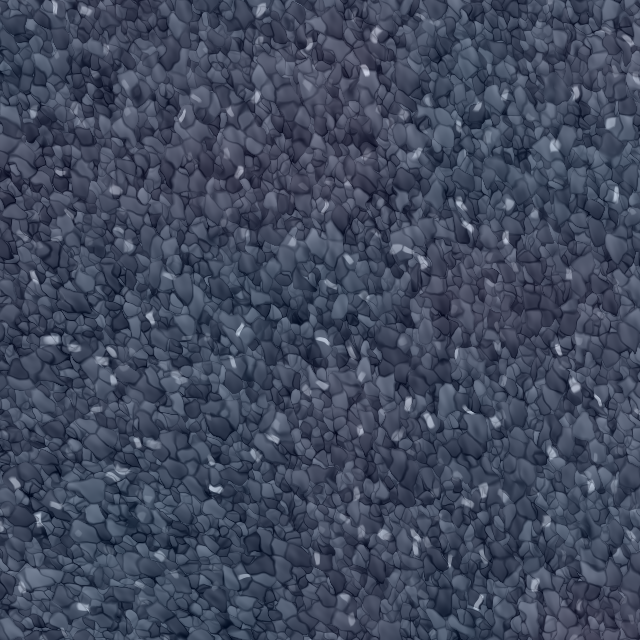
This texture is drawn by a Shadertoy shader. Its source:

```glsl
// Blue-grey crushed stone: two sizes of soft, elongated cellular grains with
// dark gaps, faint streaks and sparse pale chips. The grains lie flatter in
// the lower left corner and stand steeper towards the right.

const vec3  STONE_COLOUR   = vec3(0.288, 0.317, 0.396);
const vec3  TEAL_SHIFT     = vec3(-0.036, 0.006, 0.004);
const vec3  CHIP_TINT      = vec3(1.0, 1.0, 0.97);
const float COARSE_CELLS   = 37.0;
const float FINE_CELLS     = 61.0;
const float CHIP_CELLS     = 27.0;
const float COARSE_SHARE   = 0.42;
const float CHIP_SHARE     = 0.34;
const float FLAT_ANGLE     = 2.50;
const float STEEP_ANGLE    = 1.88;
const float ANGLE_SPREAD   = 1.3;
const float TONE_CONTRAST  = 0.18;
const float RELIEF         = 0.085;
const float GAP_DEPTH      = 0.15;
const float GAP_WIDTH      = 0.23;
const float STREAK_DEPTH   = 0.11;
const float BLEND_SHARPNESS = 26.0;
const vec2  LIGHT          = vec2(-0.35, 0.94);

struct Grains { float tone; float relief; float cover; float gap; };

vec3 hash3(vec2 p) {
    vec3 q = fract(p.xyx * vec3(0.1031, 0.1030, 0.0973));
    q += dot(q, q.yxz + 33.33);
    return fract((q.xxy + q.yzz) * q.zyx);
}

// Smooth value noise, two independent channels.
vec2 noise2(vec2 p) {
    vec2 i = floor(p), f = fract(p);
    f = f * f * (3.0 - 2.0 * f);
    vec2 low  = mix(hash3(i).xy, hash3(i + vec2(1, 0)).xy, f.x);
    vec2 high = mix(hash3(i + vec2(0, 1)).xy, hash3(i + vec2(1, 1)).xy, f.x);
    return mix(low, high, f.y);
}

// Coordinates along (x) and across (y) a direction.
vec2 alongAcross(vec2 p, float angle) {
    float c = cos(angle), s = sin(angle);
    return vec2(c * p.x + s * p.y, c * p.y - s * p.x);
}

// 0 in the flat-lying lower left, 1 in the steep remainder.
float steepness(vec2 uv) {
    return smoothstep(0.3, 0.8, uv.x + 0.62 * uv.y);
}

float lieAngle(vec2 uv) {
    return mix(FLAT_ANGLE, STEEP_ANGLE, steepness(uv));
}

// Anisotropic cellular pattern; grain properties blend softly at the borders.
Grains grainLayer(vec2 uv, float cells, float seed) {
    vec2 p = uv * cells, home = floor(p);
    float nearest = 9.0, second = 9.0, total = 1e-6;
    vec3 sum = vec3(0.0);
    for (int y = -2; y <= 2; y++)
    for (int x = -2; x <= 2; x++) {
        vec2 cell = home + vec2(x, y);
        vec3 place = hash3(cell + seed);
        vec3 kind = hash3(cell + seed + 57.0);
        vec2 offset = p - cell - place.xy;
        float angle = lieAngle(cell / cells) + ANGLE_SPREAD * (place.z - 0.5);
        vec2 q = alongAcross(offset, angle) * vec2(0.76, 1.25);
        float d = mix(length(q), max(abs(q.x), abs(q.y)), 0.4);
        d *= mix(0.82, 1.25, kind.y);
        second = min(second, max(nearest, d));
        nearest = min(nearest, d);
        float weight = exp(-BLEND_SHARPNESS * d * d);
        sum += weight * vec3(kind.x, dot(offset, LIGHT), step(kind.z, COARSE_SHARE));
        total += weight;
    }
    sum /= total;
    float gap = 1.0 - smoothstep(0.0, GAP_WIDTH, second - nearest);
    return Grains(sum.x, sum.y, sum.z, gap);
}

// Brightness added by sparse angular chips.
float paleChips(vec2 uv) {
    vec2 p = uv * CHIP_CELLS, home = floor(p);
    float light = 0.0;
    for (int y = -1; y <= 1; y++)
    for (int x = -1; x <= 1; x++) {
        vec2 cell = home + vec2(x, y);
        vec3 place = hash3(cell + 211.0);
        vec3 kind = hash3(cell + 307.0);
        float angle = lieAngle(cell / CHIP_CELLS) + 1.8 * (place.z - 0.5);
        vec2 q = alongAcross(p - cell - place.xy, angle);
        q.x += 0.5 * (kind.z - 0.5) * q.y;
        q /= mix(vec2(0.16, 0.09), vec2(0.31, 0.19), kind.yz);
        float d = mix(length(q), max(abs(q.x), abs(q.y)), 0.6);
        float strength = mix(0.08, 0.38, kind.y * kind.y);
        float shape = 1.0 - smoothstep(0.65, 1.2, d);
        light = max(light, step(kind.x, CHIP_SHARE) * strength * shape);
    }
    return light;
}

void mainImage(out vec4 fragColor, in vec2 fragCoord) {
    vec2 uv = fragCoord / iResolution.y;
    float steep = steepness(uv);

    // Roughened outlines
    vec2 rough = uv + 0.007 * (noise2(uv * 75.0) - 0.5);

    // Large stones lying among small ones
    Grains fine = grainLayer(rough, FINE_CELLS, 11.0);
    Grains coarse = grainLayer(rough, COARSE_CELLS, 131.0);
    float cover = smoothstep(0.3, 0.7, coarse.cover);
    float tone = mix(fine.tone, coarse.tone, cover) - 0.5;
    float relief = mix(fine.relief, coarse.relief, cover);
    float gap = mix(max(fine.gap, 0.5 * coarse.gap), coarse.gap, cover);

    // Streaks follow the lie of the grains
    vec2 streakScale = vec2(48.0, 115.0);
    float flatStreak = noise2(alongAcross(uv, FLAT_ANGLE) * streakScale + 300.0).x;
    float steepStreak = noise2(alongAcross(uv, STEEP_ANGLE) * streakScale + 300.0).x;
    float streak = mix(flatStreak, steepStreak, steep) - 0.5;

    // Uneven shadow depth and broad drifts of tone and hue
    float depth = GAP_DEPTH * mix(1.15, 0.95, steep);
    float shadow = gap * depth * mix(0.35, 1.15, noise2(uv * 42.0 + 80.0).y);
    vec2 drift = noise2(uv * 5.5 + 20.0) - 0.5;
    float level = TONE_CONTRAST * tone + RELIEF * relief - shadow
                + STREAK_DEPTH * streak + 0.03 * drift.x;

    vec3 colour = STONE_COLOUR + level;
    colour += TEAL_SHIFT * (drift.y + 0.3 * tone + 0.15 * (1.0 - steep));
    colour += CHIP_TINT * paleChips(rough);
    fragColor = vec4(clamp(colour, 0.0, 1.0), 1.0);
}
```
